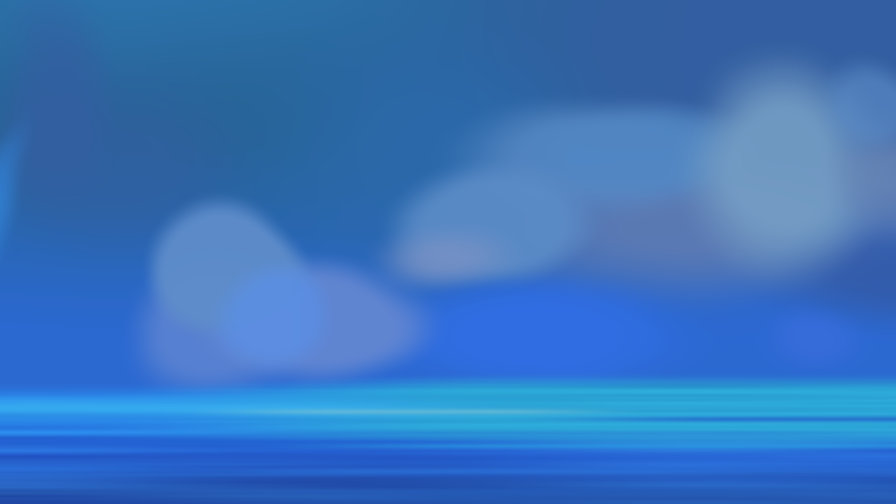
Reproduce this background procedurally as a Shadertoy shader.

```glsl
// Soft blue seascape: blurred clouds over a bright cyan band of water.
// The sky is a gradient tinted by feathered ellipses; the water is
// layered from tapered streaks and noise stretched along the horizon.

const vec3 TEAL_SKY = vec3(0.15, 0.39, 0.59);
const vec3 VIOLET_SKY = vec3(0.20, 0.37, 0.63);
const vec3 LOW_SKY = vec3(0.17, 0.41, 0.82);
const vec3 MIST = vec3(0.36, 0.55, 0.78);
const vec3 PALE_MIST = vec3(0.46, 0.62, 0.77);
const vec3 LILAC = vec3(0.41, 0.54, 0.82);
const vec3 VIVID_BLUE = vec3(0.19, 0.43, 0.90);
const vec3 CYAN = vec3(0.17, 0.65, 0.84);
const vec3 AZURE = vec3(0.16, 0.52, 0.91);
const vec3 DEEP_BLUE = vec3(0.14, 0.33, 0.68);

float hash(vec2 p) {
    p = fract(p * vec2(0.1031, 0.1137));
    p += dot(p, p.yx + 33.33);
    return fract((p.x + p.y) * p.x * 7.31);
}

float noise(vec2 p) {
    vec2 i = floor(p), f = fract(p);
    f = f * f * (3.0 - 2.0 * f);
    float low = mix(hash(i), hash(i + vec2(1, 0)), f.x);
    float high = mix(hash(i + vec2(0, 1)), hash(i + vec2(1, 1)), f.x);
    return mix(low, high, f.y);
}

// Feathered ellipse: feather 1 fades from the centre, 0 is a hard edge
float blob(vec2 p, vec2 centre, vec2 radius, float feather) {
    float d = length((p - centre) / radius);
    return 1.0 - smoothstep(1.0 - feather, 1.0 + feather, d);
}

// Horizontal line of light, fading out at both ends
float streak(vec2 p, vec2 centre, float halfLength, float thickness) {
    vec2 d = (p - centre) / vec2(halfLength, thickness);
    return exp(-d.y * d.y) * (1.0 - smoothstep(0.3, 1.0, abs(d.x)));
}

vec3 skyColor(vec2 p) {
    vec3 high = mix(TEAL_SKY, VIOLET_SKY, smoothstep(0.3, 0.8, p.x));
    vec3 c = mix(LOW_SKY, high, smoothstep(0.3, 0.76, p.y));
    c = mix(c, vec3(0.18, 0.46, 0.69), 0.8 * blob(p, vec2(0.15, 1.05), vec2(0.3, 0.16), 0.9));
    c = mix(c, vec3(0.17, 0.42, 0.69), 0.7 * blob(p, vec2(0.48, 0.72), vec2(0.13, 0.18), 0.9));
    // Violet veils and a thin glow on the left
    c = mix(c, VIOLET_SKY, 0.8 * blob(p, vec2(0.06, 0.79), vec2(0.05, 0.17), 0.6));
    c = mix(c, VIOLET_SKY, 0.6 * blob(p, vec2(0.13, 0.68), vec2(0.12, 0.14), 0.7));
    vec2 slanted = p - vec2(0.12 * (p.y - 0.6), 0.0);
    return mix(c, vec3(0.20, 0.52, 0.86), 0.7 * blob(slanted, vec2(0.005, 0.6), vec2(0.015, 0.11), 0.9));
}

vec3 addClouds(vec3 c, vec2 p) {
    // Right bank: grey shade first, then the lit masses
    c = mix(c, vec3(0.38, 0.49, 0.70), 0.85 * blob(p, vec2(0.77, 0.55), vec2(0.20, 0.11), 0.7));
    c = mix(c, vec3(0.20, 0.35, 0.65), 0.8 * blob(p, vec2(1.0, 0.46), vec2(0.11, 0.08), 0.8));
    c = mix(c, MIST, 0.75 * blob(p, vec2(0.67, 0.69), vec2(0.14, 0.10), 0.4));
    c = mix(c, vec3(0.31, 0.53, 0.77), 0.7 * blob(p, vec2(0.71, 0.70), vec2(0.11, 0.08), 0.4));
    c = mix(c, PALE_MIST, 0.9 * blob(p, vec2(0.875, 0.66), vec2(0.09, 0.18), 0.45));
    c = mix(c, vec3(0.45, 0.55, 0.72), 0.7 * blob(p, vec2(1.0, 0.65), vec2(0.05, 0.08), 0.8));
    c = mix(c, MIST, 0.65 * blob(p, vec2(0.975, 0.79), vec2(0.045, 0.08), 0.45));
    // Middle cloud with its lilac underside
    c = mix(c, MIST, 0.9 * blob(p, vec2(0.55, 0.555), vec2(0.095, 0.11), 0.3));
    c = mix(c, vec3(0.47, 0.57, 0.77), 0.8 * blob(p, vec2(0.495, 0.49), vec2(0.05, 0.045), 0.8));
    // Vivid blue above the horizon
    c = mix(c, VIVID_BLUE, 0.85 * blob(p, vec2(0.60, 0.335), vec2(0.14, 0.09), 0.45));
    c = mix(c, vec3(0.24, 0.43, 0.88), 0.6 * blob(p, vec2(0.905, 0.32), vec2(0.04, 0.05), 0.7));
    // Left cloud: crisp head, lilac base and a round blue highlight
    c = mix(c, LILAC, 0.7 * blob(p, vec2(0.24, 0.35), vec2(0.08, 0.13), 0.4));
    c = mix(c, LILAC, 0.85 * blob(p, vec2(0.36, 0.36), vec2(0.105, 0.11), 0.35));
    c = mix(c, vec3(0.37, 0.55, 0.79), 0.95 * blob(p, vec2(0.25, 0.475), vec2(0.08, 0.12), 0.22));
    return mix(c, vec3(0.35, 0.56, 0.90), 0.75 * blob(p, vec2(0.305, 0.37), vec2(0.05, 0.09), 0.35));
}

vec3 addWater(vec3 c, vec2 p) {
    float ripple = noise(vec2(p.x * 2.5, p.y * 85.0)) - 0.5;
    float fine = noise(vec2(p.x * 4.0 + 9.0, p.y * 190.0)) - 0.5;
    float horizon = mix(0.225, 0.245, smoothstep(0.1, 0.6, p.x));
    float sea = 1.0 - smoothstep(horizon - 0.022, horizon + 0.018, p.y);

    vec3 band = mix(AZURE, CYAN, smoothstep(0.1, 0.55, p.x));
    vec3 depth = mix(DEEP_BLUE, vec3(0.15, 0.39, 0.83), smoothstep(0.01, 0.11, p.y + 0.04 * ripple));
    vec3 water = mix(depth, band, smoothstep(0.10, 0.16, p.y + 0.025 * ripple));
    water += vec3(0.03, 0.09, 0.06) * ripple + vec3(0.02, 0.04, 0.03) * fine;

    // Bright crests, then the dark troughs between them
    water = mix(water, vec3(0.22, 0.70, 0.94), 0.75 * streak(p, vec2(0.18, 0.19), 0.45, 0.018));
    water = mix(water, vec3(0.42, 0.74, 0.84), 0.7 * streak(p, vec2(0.46, 0.183), 0.28, 0.006));
    water = mix(water, vec3(0.14, 0.43, 0.80), 0.85 * streak(p, vec2(0.95, 0.168), 0.42, 0.006));
    water = mix(water, vec3(0.13, 0.38, 0.82), 0.8 * streak(p, vec2(0.22, 0.122), 0.5, 0.007));
    water = mix(water, vec3(0.16, 0.58, 0.88), 0.75 * streak(p, vec2(0.72, 0.115), 0.5, 0.005));
    water = mix(water, vec3(0.17, 0.46, 0.87), 0.6 * streak(p, vec2(0.55, 0.065), 0.45, 0.008));
    return mix(c, water, sea);
}

void mainImage(out vec4 fragColor, in vec2 fragCoord) {
    vec2 uv = fragCoord / iResolution.xy;
    // Gentle wobble keeps the cloud outlines from being perfect ellipses
    vec2 wobble = vec2(noise(uv * 9.0), noise(uv * 9.0 + 20.0)) - 0.5;
    vec2 cloudPos = uv + 0.022 * wobble;
    vec3 color = addClouds(skyColor(cloudPos), cloudPos);
    color = addWater(color, uv);
    fragColor = vec4(clamp(color, 0.0, 1.0), 1.0);
}
```
